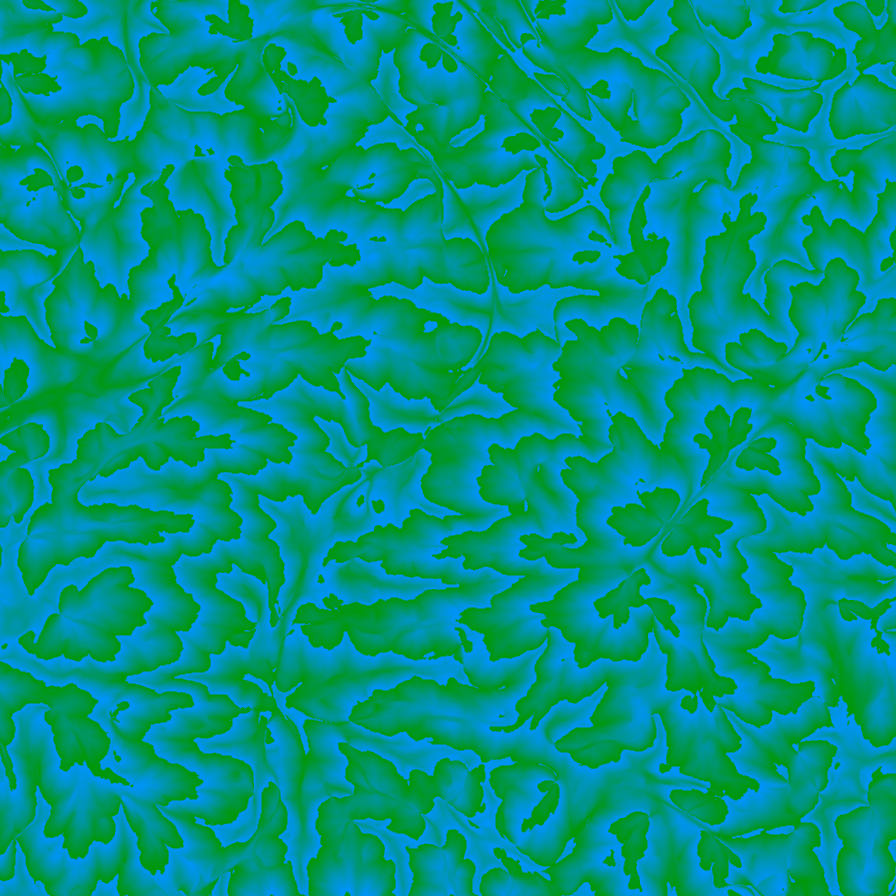
Reproduce this texture procedurally as a three.js fragment shader.

```glsl
// Eroded terrain drawn as height bands that ramp from green to blue and wrap sharply.
varying vec2 vUv;

vec2 hash2(vec2 cell) {
  return fract(sin(vec2(dot(cell, vec2(127.1, 311.7)),
                        dot(cell, vec2(269.5, 183.3)))) * 43758.5);
}

// Broad hills: layered sines, bent and turned at each layer
float hills(vec2 p) {
  vec2 q = p * 8.0 + vec2(1.3, 4.7);
  float height = 0.0;
  float amp = 0.62;
  for (int i = 0; i < 4; i++) {
    q += 0.6 * sin(q.yx * 1.1 + float(i) * 2.1);
    height += amp * (sin(q.x) + sin(q.y * 0.8 + 1.0));
    q = mat2(0.8, 0.6, -0.6, 0.8) * q * 1.35;
    amp *= 0.6;
  }
  return height;
}

// Cellular stripes: blends a wave from each nearby cell into one unit phase vector
vec2 gullyPhase(vec2 p, vec2 side) {
  vec2 home = floor(p);
  vec2 phase = vec2(0.0);
  for (int j = -1; j <= 1; j++) {
    for (int i = -1; i <= 1; i++) {
      vec2 cell = home + vec2(float(i), float(j));
      vec2 d = p - cell - 0.2 - 0.6 * hash2(cell);
      float weight = max(0.0, 1.44 - dot(d, d));
      float angle = 6.5 * dot(d, side);
      phase += weight * weight * weight * vec2(cos(angle), sin(angle));
    }
  }
  return phase / (length(phase) + 0.0001);
}

// Hills cut by branching gullies with sharp floors and round crests
float terrain(vec2 p) {
  float height = hills(p);
  float stepSize = 0.002;
  vec2 slope = vec2(hills(p + vec2(stepSize, 0.0)) - height,
                    hills(p + vec2(0.0, stepSize)) - height) / stepSize;
  float scale = 10.0;
  float amp = 1.0;
  for (int i = 0; i < 3; i++) {
    vec2 side = vec2(-slope.y, slope.x) / (length(slope) + 1.5);
    vec2 phase = gullyPhase(p * scale + float(i) * 17.3, side);
    height += amp * sqrt(max(0.0, 0.5 - 0.5 * phase.x));
    slope += side * phase.y * amp * scale * 1.2;
    scale *= 2.1;
    amp *= 0.32;
  }
  // Fine grit that frays the band edges on flat ground
  float grit = sin(p.x * 310.0 + 4.0 * sin(p.y * 170.0))
             * sin(p.y * 290.0 + 4.0 * sin(p.x * 190.0));
  return height + 0.02 * grit;
}

void main() {
  // Four samples smooth the wrap from blue back to green
  float band = 0.0;
  for (int j = 0; j < 2; j++) {
    for (int i = 0; i < 2; i++) {
      vec2 offset = (vec2(float(i), float(j)) - 0.5) * 0.001;
      band += 0.25 * fract(terrain(vUv + offset));
    }
  }
  vec3 green = vec3(0.0, 0.592, 0.01);
  vec3 blue = vec3(0.0, 0.58, 1.0);
  gl_FragColor = vec4(mix(green, blue, band), 1.0);
}
```
